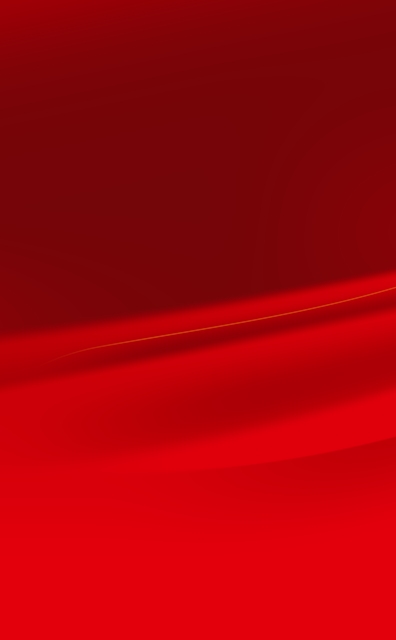
A WebGL 1 fragment shader for this background:

```glsl
precision highp float;
// Red satin folds sweeping up to the right beneath a dark crimson field.
// Each fold is a curve of depth over x; brightness is layered from top to
// bottom across soft edges, then tinted, with a thin gold thread on top.

uniform vec2 u_resolution;

// Quadratic curve a + b*x + c*x*x
float curve(float x, float a, float b, float c) {
    return a + x * (b + x * c);
}

// Soft step centred on zero
float softEdge(float d, float halfWidth) {
    return smoothstep(-halfWidth, halfWidth, d);
}

// Depth of the gold thread, bending down near the left side
float threadCurve(float x) {
    float u = (x - 0.25) * 4.0;
    float bend = max(0.25 - x, 0.0);
    return 0.542 - 0.0264 * u - 0.0011 * u * (u - 1.0)
        - 0.0012 * u * (u - 1.0) * (u - 2.0) + 0.53 * bend * bend;
}

// Dark field with a lit top left corner and faint side glows
float fieldLight(float x, float depth) {
    float corner = 0.17 * exp(-pow((depth + 0.13 * x) / 0.10, 1.4));
    float rightGlow = 0.075 * smoothstep(0.5, 1.1, x)
        * exp(-pow((depth - 0.36) / 0.17, 2.0));
    float leftGlow = 0.07 * exp(-x * 3.5) * smoothstep(0.32, 0.52, depth);
    return 0.456 + corner + rightGlow + leftGlow;
}

// Crimson to scarlet tint for a given red level
vec3 satin(float level) {
    float green = 0.018 * (1.0 - smoothstep(0.46, 0.60, level));
    float blue = 0.022 + 0.22 * pow(level - 0.68, 2.0)
        + 0.014 * smoothstep(0.72, 0.88, level);
    return vec3(level, green, blue);
}

void main() {
    vec2 uv = gl_FragCoord.xy / u_resolution;
    float x = uv.x;
    float depth = 1.0 - uv.y;

    // Fold boundaries, from top to bottom
    float crest = curve(x, 0.528, -0.081, -0.022);
    float ridge = curve(x, 0.607, -0.117, -0.006);
    float sweep = curve(x, 0.742, -0.073, -0.062);
    float hem = 0.739 - 0.116 * pow(max(x - 0.3, 0.0), 2.0);
    float thread = threadCurve(x);

    float light = fieldLight(x, depth);

    // Upper fold, shaded between the thread and the ridge
    float across = (depth - crest) / (ridge - crest);
    float upper = mix(0.745, 0.84, x) - 0.04 * clamp(across, 0.0, 1.0);
    float shade = mix(0.04, 0.20, smoothstep(0.0, 0.5, x));
    upper -= shade * smoothstep(0.25, 0.85, across);
    light = mix(light, upper, softEdge(depth - crest, mix(0.016, 0.010, x)));

    // Middle fold, with a broad shadow that deepens to the right
    across = clamp((depth - ridge) / (sweep - ridge), 0.0, 1.0);
    float middle = mix(0.79, 0.84, mix(across, 1.0, x));
    float hollow = smoothstep(0.02, 0.62, across)
        * (1.0 - 0.35 * smoothstep(0.72, 1.0, across));
    middle -= 0.165 * hollow * smoothstep(-0.1, 0.7, x);
    light = mix(light, middle, softEdge(depth - ridge, 0.011));

    // Bright lower fold
    float lower = mix(0.845, 0.875, smoothstep(0.0, 0.5, x));
    light = mix(light, lower, softEdge(depth - sweep, mix(0.020, 0.012, x)));

    // Floor below the hem, brightening towards the bottom
    float dim = mix(0.015, 0.11, smoothstep(0.25, 1.0, x));
    float base = mix(0.865 - dim, 0.89, smoothstep(0.0, 0.15, depth - hem));
    float hemWidth = mix(0.015, 0.002, smoothstep(0.1, 0.6, x));
    light = mix(light, base, softEdge(depth - hem, hemWidth));

    // Gold thread, fading in from the left
    float glint = 1.0 - smoothstep(0.0003, 0.0021, abs(depth - thread));
    glint *= 0.6 * smoothstep(0.07, 0.40, x);
    vec3 color = mix(satin(light), vec3(0.86, 0.40, 0.06), glint);

    gl_FragColor = vec4(color, 1.0);
}
```
